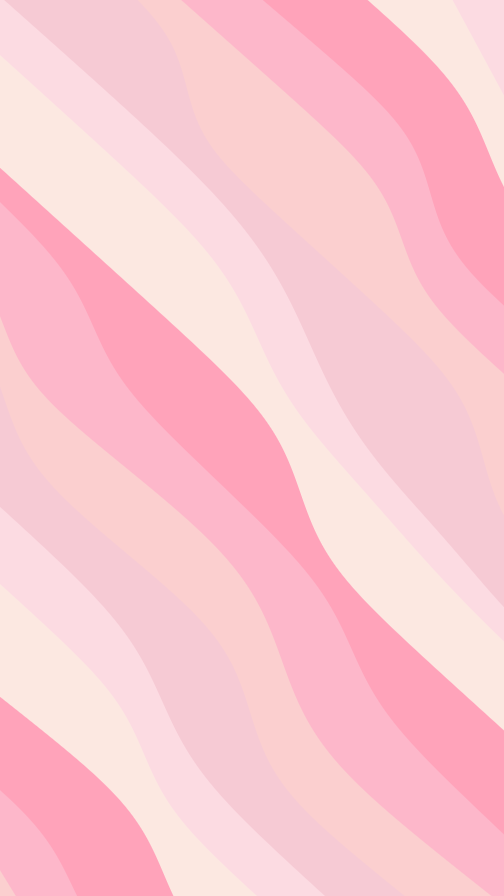
A Shadertoy shader for this background:

```glsl
// Soft pastel ribbons that flow diagonally from the upper left to the lower right.
// Each ribbon covers everything below its upper edge; an edge is a sloped line
// with one or two smooth tanh bends, measured along and across the diagonal.

const vec3 CREAM = vec3(0.990, 0.910, 0.884);
const vec3 ROSE  = vec3(1.000, 0.638, 0.730);
const vec3 PINK  = vec3(0.992, 0.718, 0.792);
const vec3 PEACH = vec3(0.984, 0.811, 0.811);
const vec3 MAUVE = vec3(0.965, 0.792, 0.832);
const vec3 BLUSH = vec3(0.990, 0.860, 0.888);

const vec3 STRAIGHT = vec3(0.0, 0.0, 1.0);

// flow.x runs along the diagonal, flow.y across it (growing to the lower left).
// anchor: point on the edge; bend: (height, width) there;
// laterBend: (position, height, width) of a second bend further along.
void ribbon(inout vec3 color, vec3 tint, vec2 flow, vec2 anchor, float slope,
            vec2 bend, vec3 laterBend) {
    float along = flow.x - anchor.x;
    float edge = anchor.y + slope * along
               + bend.x * tanh(along / bend.y)
               + laterBend.y * (1.0 + tanh((flow.x - laterBend.x) / laterBend.z));
    float softness = 1.5 * 7.68 / iResolution.y;
    color = mix(color, tint, clamp((flow.y - edge) / softness + 0.5, 0.0, 1.0));
}

void mainImage(out vec4 fragColor, in vec2 fragCoord) {
    // The canvas is 7.68 units tall, with y measured down from the top
    vec2 p = 7.68 * vec2(fragCoord.x, iResolution.y - fragCoord.y) / iResolution.y;
    vec2 flow = vec2(p.x + p.y, p.y - p.x);

    // Upper right ribbons
    vec3 color = BLUSH;
    ribbon(color, CREAM, flow, vec2(4.51, -3.69), 0.30, vec2(0.0, 1.0), STRAIGHT);
    ribbon(color, ROSE,  flow, vec2(5.50, -2.88), -0.07, vec2(0.44, 0.90), STRAIGHT);
    ribbon(color, PINK,  flow, vec2(5.35, -2.03), -0.08, vec2(0.47, 0.75), STRAIGHT);
    ribbon(color, PEACH, flow, vec2(5.50, -1.39), -0.06, vec2(0.40, 0.75), STRAIGHT);
    ribbon(color, MAUVE, flow, vec2(2.35, -0.85), -0.05, vec2(0.41, 0.65), vec3(8.08, 0.52, 0.85));

    // Central ribbons
    ribbon(color, BLUSH, flow, vec2(5.60, 0.29), -0.06, vec2(0.66, 1.50), vec3(9.00, 0.12, 1.00));
    ribbon(color, CREAM, flow, vec2(5.10, 0.68), -0.05, vec2(0.44, 1.05), vec3(8.00, 0.16, 1.50));
    ribbon(color, ROSE,  flow, vec2(6.80, 1.65), -0.05, vec2(0.48, 0.90), STRAIGHT);
    ribbon(color, PINK,  flow, vec2(3.60, 2.00), -0.03, vec2(0.33, 0.80), vec3(8.58, 0.37, 0.90));
    ribbon(color, PEACH, flow, vec2(2.80, 2.75), -0.12, vec2(0.45, 0.80), vec3(8.08, 0.68, 1.15));
    ribbon(color, MAUVE, flow, vec2(3.45, 3.38), -0.11, vec2(0.54, 0.90), vec3(8.25, 0.57, 0.90));

    // Lower left ribbons
    ribbon(color, BLUSH, flow, vec2(7.40, 4.62), -0.05, vec2(0.43, 1.00), STRAIGHT);
    ribbon(color, CREAM, flow, vec2(7.70, 5.23), -0.05, vec2(0.36, 0.80), STRAIGHT);
    ribbon(color, ROSE,  flow, vec2(8.90, 6.09), -0.12, vec2(0.47, 0.90), STRAIGHT);
    ribbon(color, PINK,  flow, vec2(8.20, 6.97), -0.10, vec2(0.36, 0.80), STRAIGHT);
    ribbon(color, PEACH, flow, vec2(7.63, 7.50), 0.24, vec2(0.0, 1.0), STRAIGHT);

    fragColor = vec4(color, 1.0);
}
```
